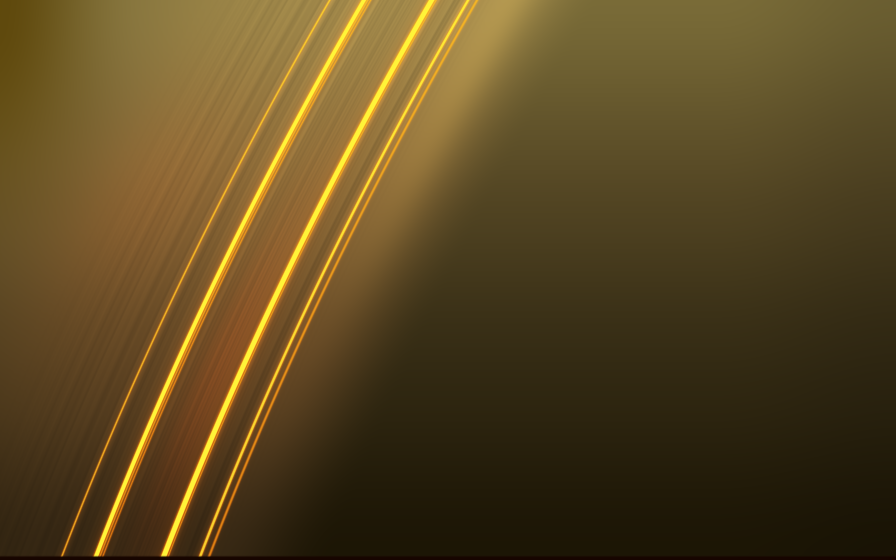
This background is drawn by a Shadertoy shader. Its source:

```glsl
float slopeAt(float i) {
    return 2.0 * fract(sin(i * 127.1) * 4375.85) - 1.0;
}

// One-dimensional gradient noise
float gradientNoise(float x) {
    float i = floor(x), f = x - i;
    float blend = f * f * f * (f * (f * 6.0 - 15.0) + 10.0);
    return 2.0 * mix(slopeAt(i) * f, slopeAt(i + 1.0) * (f - 1.0), blend);
}

// Vertical ramp through four colours
vec3 ramp(float y, vec3 a, vec3 b, vec3 c, vec3 d) {
    vec3 col = mix(a, b, smoothstep(0.0, 0.4, y));
    col = mix(col, c, smoothstep(0.3, 0.75, y));
    return mix(col, d, smoothstep(0.62, 1.05, y));
}

float band(float d, float halfWidth, float soft) {
    return 1.0 - smoothstep(halfWidth - soft, halfWidth + soft, abs(d));
}

float bump(float d, float width) {
    return exp(-d * d / (width * width));
}

void mainImage(out vec4 fragColor, in vec2 fragCoord) {
    vec2 p = fragCoord / iResolution.y;
    float x = fragCoord.x / iResolution.x;
    float y = p.y;
    float soft = 0.9 / iResolution.y;

    // Distance across the family of bent rays
    float s = p.x - 0.383 * y - 0.098 * y * y;

    // Dark olive backdrop, turning to gold at the upper left
    vec3 col = ramp(y, vec3(0.11, 0.085, 0.02), vec3(0.20, 0.165, 0.075),
                    vec3(0.34, 0.285, 0.145), vec3(0.48, 0.425, 0.22));
    float leftSide = 1.0 - smoothstep(0.0, 0.3, x);
    col += leftSide * vec3(0.06, 0.045, 0.02) * bump(y - 0.5, 0.3);
    col = mix(col, vec3(0.36, 0.27, 0.03),
              0.9 * (1.0 - smoothstep(0.0, 0.16, x)) * smoothstep(0.45, 0.95, y));
    col *= 1.0 - 0.12 * smoothstep(0.8, 1.0, x);

    // Wide warm beam
    vec3 beam = ramp(y, vec3(0.22, 0.16, 0.08), vec3(0.40, 0.285, 0.145),
                     vec3(0.57, 0.44, 0.23), vec3(0.67, 0.57, 0.31));
    float beamMask = smoothstep(-0.48, 0.17, s) * (1.0 - smoothstep(0.37, 0.59, s));
    col = mix(col, beam, beamMask);
    col += vec3(0.07, 0.055, 0.02) * bump(s - 0.435, 0.045) * smoothstep(0.3, 0.9, y);
    col += vec3(0.06, 0.01, 0.0) * bump(s + 0.02, 0.13) * bump(y - 0.65, 0.2);

    // Fine streaks and a red ember between the main rays
    float inside = smoothstep(-0.15, 0.14, s) * (1.0 - smoothstep(0.34, 0.41, s));
    float streaks = gradientNoise(s * 85.0) + 0.6 * gradientNoise(s * 210.0 + 9.0);
    col *= 1.0 + inside * (0.12 * streaks - 0.06);
    col += vec3(0.13, 0.03, 0.0) * bump(s - 0.25, 0.045) * bump(y - 0.35, 0.3)
         * (1.0 + 0.5 * streaks);

    // Bright rays: position, half width, heat
    vec3 rays[8] = vec3[8](
        vec3(0.108, 0.0017, 0.55), vec3(0.169, 0.0055, 1.0),
        vec3(0.181, 0.0014, 0.1), vec3(0.290, 0.0068, 1.0),
        vec3(0.298, 0.0012, 0.3), vec3(0.355, 0.0032, 0.8),
        vec3(0.371, 0.0024, 0.2), vec3(0.176, 0.0016, 0.3));
    for (int i = 0; i < 8; i++) {
        float d = s - rays[i].x;
        float halfWidth = rays[i].y;
        float heat = rays[i].z;
        col += vec3(0.30, 0.13, 0.01) * heat * exp(-abs(d) / (0.003 + halfWidth));
        vec3 rim = mix(vec3(0.85, 0.36, 0.03), vec3(0.95, 0.67, 0.12), y);
        col = mix(col, rim, 0.85 * band(d, halfWidth, soft + 0.001));
        vec3 core = mix(vec3(1.0, 0.62, 0.08), vec3(1.0, 0.95, 0.22),
                        clamp(heat + 0.25 * y, 0.0, 1.0));
        col = mix(col, core, (0.35 + 0.65 * heat) * band(d, 0.72 * halfWidth, soft));
    }

    // Thin dark red base line
    col = mix(vec3(0.09, 0.02, 0.0), col, smoothstep(0.004, 0.009, y));
    fragColor = vec4(clamp(col, 0.0, 1.0), 1.0);
}
```
